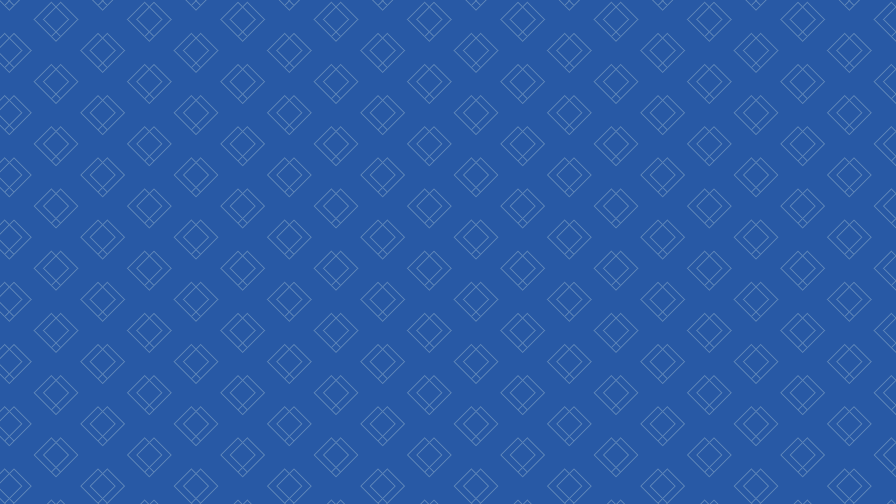
Reproduce this pattern procedurally as a WebGL 1 fragment shader.

```glsl
precision highp float;

uniform vec2 u_resolution;

// All lengths are in pattern units; the canvas is VIEW_HEIGHT units tall.
const float VIEW_HEIGHT = 324.0;
const vec2 TILE = vec2(60.0, 40.0);
const vec2 FIRST_CENTER = vec2(36.0, 31.5);
const float DIAMOND_RADIUS = 11.0;
const float DIAMOND_SHIFT = 3.0;
const float LINE_WIDTH = 0.4;
const vec3 GROUND_COLOR = vec3(0.157, 0.349, 0.647);
const vec3 LINE_COLOR = vec3(0.47, 0.61, 0.76);

float diamondOutline(vec2 p) {
  return abs(abs(p.x) + abs(p.y) - DIAMOND_RADIUS) * 0.70711;
}

float segment(vec2 p, vec2 a, vec2 b) {
  vec2 ab = b - a;
  float t = clamp(dot(p - a, ab) / dot(ab, ab), 0.0, 1.0);
  return length(p - a - ab * t);
}

// Two overlapping diamonds, closed by a small corner below
float motif(vec2 p) {
  vec2 shift = vec2(DIAMOND_SHIFT, 0.0);
  float diamonds = min(diamondOutline(p - shift), diamondOutline(p + shift));
  vec2 tip = vec2(0.0, -DIAMOND_RADIUS - DIAMOND_SHIFT);
  vec2 side = vec2(DIAMOND_SHIFT, -DIAMOND_RADIUS);
  return min(diamonds, segment(vec2(abs(p.x), p.y), tip, side));
}

// Filtered coverage keeps thin lines even at any resolution
float lineCoverage(float d, float pixel) {
  float blur = 0.70711 * pixel;
  float halfWidth = 0.5 * LINE_WIDTH;
  return smoothstep(-blur, blur, d + halfWidth)
       - smoothstep(-blur, blur, d - halfWidth);
}

void main() {
  float pixel = VIEW_HEIGHT / u_resolution.y;
  vec2 p = gl_FragCoord.xy * pixel - FIRST_CENTER;

  // Staggered layout: two lattices half a tile apart
  float d = VIEW_HEIGHT;
  for (int i = 0; i < 2; i++) {
    vec2 offset = 0.5 * TILE * float(i);
    vec2 cell = mod(p + offset + 0.5 * TILE, TILE) - 0.5 * TILE;
    d = min(d, motif(cell));
  }

  vec3 color = mix(GROUND_COLOR, LINE_COLOR, lineCoverage(d, pixel));
  gl_FragColor = vec4(color, 1.0);
}
```
